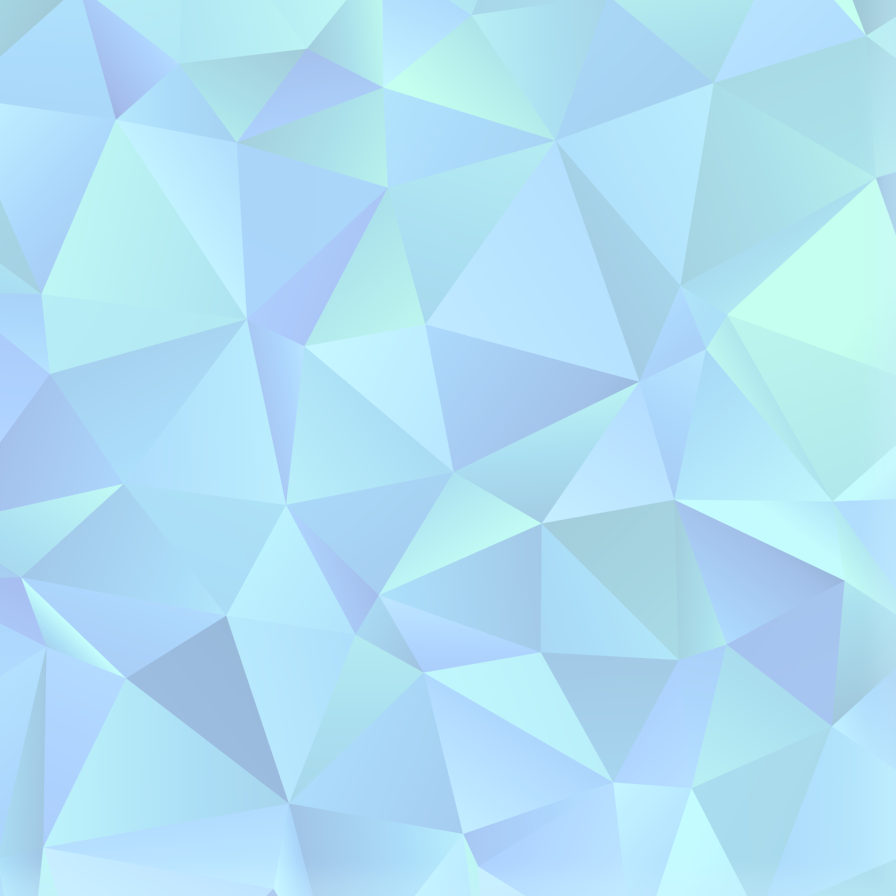
Give the GLSL for this background, as a three.js fragment shader.

```glsl
// Pale blue low-poly facets: a turned, jittered grid whose quads are each split
// along their shorter valid diagonal. Every triangle carries its own linear
// gradient and tint; triangle edges are blended by their pixel coverage.
#define CELLS 6.6
#define JITTER 0.43
#define TURN 0.42
#define CONTRAST 1.25
#define TINT 0.75
#define SHADOW 0.42
#define EDGE_SOFTNESS 1.2
#define BORDER_GLOW 0.32
#define DEEP vec3(0.630, 0.770, 0.905)
#define MID vec3(0.668, 0.865, 0.980)
#define LIGHT vec3(0.770, 0.985, 1.000)

varying vec2 vUv;

vec3 hash3(vec2 p) {
  vec3 q = fract(p.xyx * vec3(0.1031, 0.1030, 0.0973));
  q += dot(q, q.yxz + 33.33);
  return fract((q.xxy + q.yzz) * q.zyx);
}

float cross2(vec2 a, vec2 b) {
  return a.x * b.y - a.y * b.x;
}

vec2 gridPoint(vec2 id) {
  return id + 0.5 + (hash3(id + 41.0).xy - 0.5) * 2.0 * JITTER;
}

// True when p and q lie on opposite sides of the line from a to b
bool separates(vec2 a, vec2 b, vec2 p, vec2 q) {
  return cross2(b - a, p - a) * cross2(b - a, q - a) < 0.0;
}

// Facet colour from a position along its gradient and a violet-to-green tint
vec3 facetColour(float tone, float tint) {
  vec3 colour = mix(DEEP, MID, clamp(tone * 2.0, 0.0, 1.0));
  colour = mix(colour, LIGHT, clamp(tone * 2.0 - 1.0, 0.0, 1.0));
  colour += TINT * tint * (tint > 0.0 ? vec3(0.0, 0.02, -0.085)
                                      : vec3(-0.02, 0.065, -0.03));
  return colour * (1.0 - SHADOW * max(-tone, 0.0));
}

// Premultiplied colour and coverage of one counter-clockwise triangle
vec4 facet(vec2 p, vec2 a, vec2 b, vec2 c, vec2 seed, float pixel) {
  vec3 areas = vec3(cross2(c - b, p - b), cross2(a - c, p - c), cross2(b - a, p - a));
  vec3 inside = areas / vec3(length(c - b), length(a - c), length(b - a));
  float nearest = min(inside.x, min(inside.y, inside.z));
  float coverage = clamp(0.5 + nearest / pixel, 0.0, 1.0);
  vec3 bary = max(areas, 0.0);
  bary /= max(bary.x + bary.y + bary.z, 0.0001);

  vec3 corners = hash3(seed) - 0.5;
  vec3 traits = hash3(seed + 97.0);
  float slope = CONTRAST * mix(0.25, 1.0, traits.y);
  float tone = 0.22 + 0.62 * traits.x + slope * dot(bary, corners);

  // Cooler towards the lower left, greener towards the upper right
  float drift = 0.5 * (vUv.x + vUv.y - 1.0);
  float tint = clamp((traits.z - 0.5) * 2.0 + drift, -1.0, 1.0);
  return vec4(facetColour(tone, tint), 1.0) * coverage;
}

void main() {
  mat2 turn = mat2(cos(TURN), sin(TURN), -sin(TURN), cos(TURN));
  vec2 p = turn * vUv * CELLS + 20.0;
  float pixel = EDGE_SOFTNESS * CELLS * max(fwidth(vUv.x), fwidth(vUv.y));
  vec2 home = floor(p - 0.5);
  vec4 sum = vec4(0.0);

  // Jittered quads reach at most into the neighbouring cells
  for (int j = -1; j <= 1; j++) {
    for (int i = -1; i <= 1; i++) {
      vec2 id = home + vec2(float(i), float(j));
      vec2 a = gridPoint(id);
      vec2 b = gridPoint(id + vec2(1.0, 0.0));
      vec2 c = gridPoint(id + vec2(1.0, 1.0));
      vec2 d = gridPoint(id + vec2(0.0, 1.0));

      // Rename the corners so that the chosen diagonal runs from a to c
      bool shorterBD = distance(b, d) < distance(a, c);
      if (!separates(a, c, b, d) || (shorterBD && separates(b, d, a, c))) {
        vec2 first = a;
        a = b;
        b = c;
        c = d;
        d = first;
      }
      vec2 seed = id * vec2(2.0, 1.0);
      sum += facet(p, a, b, c, seed, pixel);
      sum += facet(p, a, c, d, seed + vec2(1.0, 0.0), pixel);
    }
  }
  vec3 colour = sum.rgb / max(sum.a, 0.0001);

  // Faint pale band along the right and bottom sides
  float side = min(1.0 - vUv.x, vUv.y);
  float glow = BORDER_GLOW * (1.0 - smoothstep(0.0, 0.045, side));
  colour = mix(colour, vec3(0.80, 0.95, 1.0), glow);
  gl_FragColor = vec4(clamp(colour, 0.0, 1.0), 1.0);
}
```
